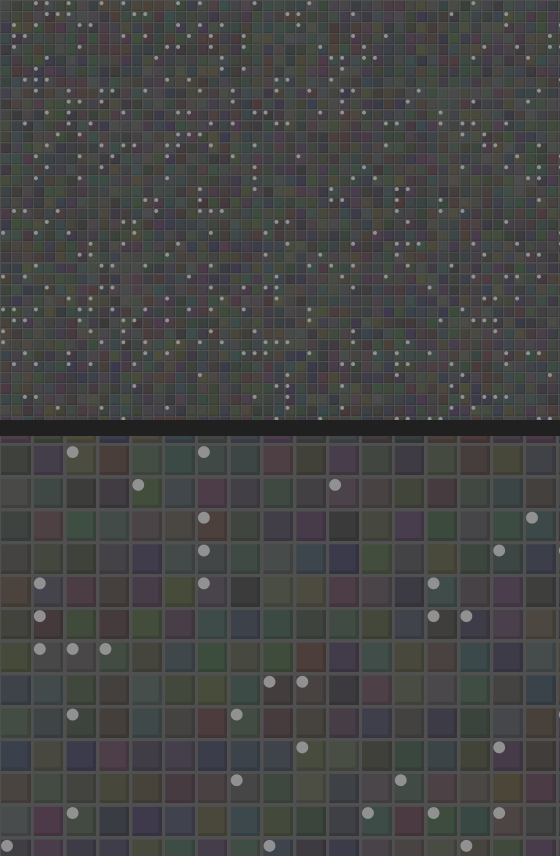
Top: the whole. Bottom: its middle third, enlarged.
Write a WebGL 2 fragment shader that draws this pattern.

```glsl
#version 300 es
precision highp float;

uniform vec2 u_resolution;
out vec4 fragColor;

const float ROWS = 38.4;            // tiles per canvas height
const float GROUT_WIDTH = 0.1;      // widths in tile units
const float SHADE_WIDTH = 0.1;
const float SHADE_GAIN = 0.87;
const vec3 GROUT_COLOR = vec3(0.312, 0.314, 0.312);
const vec3 TILE_COLOR = vec3(0.265, 0.266, 0.263);
const float TINT_RANGE = 0.078;     // full spread of each channel
const vec3 DOT_COLOR = vec3(0.57);
const vec2 DOT_CENTER = vec2(0.28, 0.29);
const float DOT_RADIUS = 0.18;
const float DOT_CHANCE = 0.175;

// Integer hash: four independent values in 0..1 per cell
vec4 hashCell(vec2 cell) {
    uvec2 c = uvec2(ivec2(cell) + 1024);
    uvec4 h = c.x * 73529u + c.y * 91193u + uvec4(17u, 4099u, 26903u, 71011u);
    h = (h ^ (h >> 16)) * 0x7feb352du;
    h = (h ^ (h >> 15)) * 0x846ca68bu;
    h ^= h >> 16;
    return vec4(h >> 8) / 16777216.0;
}

// Antialiased coverage of a signed distance, negative inside
float coverage(float dist, float pixel) {
    return clamp(0.5 - dist / pixel, 0.0, 1.0);
}

void main() {
    // Tile grid anchored at the upper left corner
    float pixel = ROWS / u_resolution.y;
    vec2 grid = vec2(gl_FragCoord.x, u_resolution.y - gl_FragCoord.y) * pixel;
    vec2 cell = floor(grid);
    vec2 local = fract(grid);
    vec4 random = hashCell(cell);

    // Muted random tint
    vec3 color = TILE_COLOR + (random.rgb - 0.5) * TINT_RANGE;

    // Dark lower and right edges, light upper and left grout
    float farEdge = 1.0 - max(local.x, local.y);
    float nearEdge = min(local.x, local.y);
    color *= mix(1.0, SHADE_GAIN, coverage(farEdge - SHADE_WIDTH, pixel));
    color = mix(color, GROUT_COLOR, coverage(nearEdge - GROUT_WIDTH, pixel));

    // Scattered pale dots
    float dotShape = coverage(length(local - DOT_CENTER) - DOT_RADIUS, pixel);
    color = mix(color, DOT_COLOR, dotShape * step(random.a, DOT_CHANCE));

    fragColor = vec4(color, 1.0);
}
```
